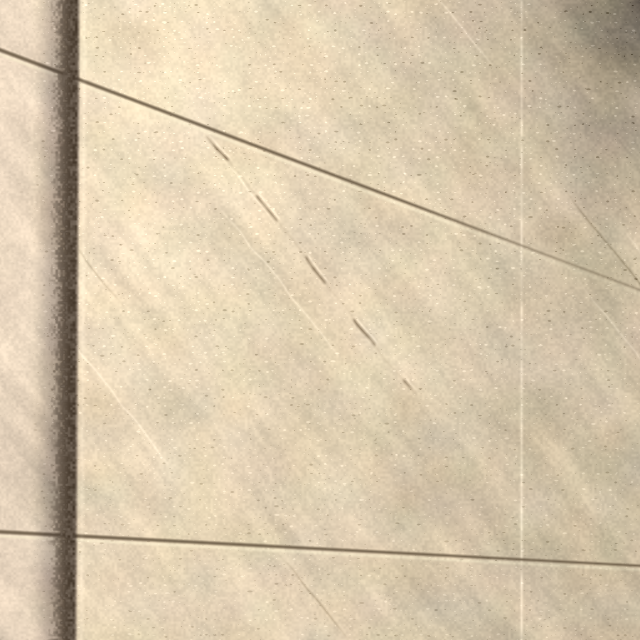
Give the GLSL for this texture, as a Shadertoy shader.

```glsl
// Sandstone wall panels: two fanning course lines, a deep shadowed joint and a faint seam.
#define CREAM vec3(0.94, 0.87, 0.75)
#define BLUSH vec3(0.95, 0.87, 0.78)
#define GROOVE vec3(0.40, 0.34, 0.26)
#define SHADOW vec3(0.33, 0.28, 0.23)
#define HIGHLIGHT vec3(1.0, 0.95, 0.82)
#define COURSES 2
#define SCARS 9
#define JOINT_X 0.119
#define SEAM_X 0.815
#define SPECK_CELLS 75.0
#define GRAIN_CELLS 260.0
#define GRAIN 0.07

float hash(vec2 p) {
    vec3 q = fract(p.xyx * 0.1031);
    q += dot(q, q.yzx + 33.33);
    return fract((q.x + q.y) * q.z);
}

float noise(vec2 p) {
    vec2 i = floor(p), f = fract(p);
    f = f * f * (3.0 - 2.0 * f);
    return mix(mix(hash(i), hash(i + vec2(1, 0)), f.x),
               mix(hash(i + vec2(0, 1)), hash(i + vec2(1, 1)), f.x), f.y);
}

float fbm(vec2 p) {
    float sum = 0.0, amp = 0.5;
    for (int i = 0; i < 4; i++) {
        sum += amp * noise(p);
        p = p * 2.03 + 17.1;
        amp *= 0.5;
    }
    return sum;
}

// Coverage of a stripe around zero distance
float stripe(float d, float halfWidth, float soft) {
    return 1.0 - smoothstep(halfWidth - soft, halfWidth + soft, abs(d));
}

// Sparse chips: positive is a bright grain, negative a dark pit
float specks(vec2 uv) {
    vec2 p = uv * SPECK_CELLS;
    p.x += 0.5 * noise(p * 0.7);
    vec2 cell = floor(p);
    vec2 center = 0.3 + 0.4 * vec2(hash(cell + 3.7), hash(cell + 71.3));
    vec2 d = (fract(p) - center) * vec2(0.8, 1.3);
    float pick = hash(cell + 19.9);
    float size = 0.10 + 0.15 * hash(cell + 43.1);
    float shape = 1.0 - smoothstep(0.3 * size, size, length(d));
    return shape * (step(0.78, pick) - step(pick, 0.15));
}

void mainImage(out vec4 fragColor, in vec2 fragCoord) {
    vec2 uv = fragCoord / iResolution.xy;
    float px = 1.0 / iResolution.y;
    // Stone bedding runs down to the right
    float along = dot(uv, vec2(0.625, -0.781));
    float across = dot(uv, vec2(0.781, 0.625));
    float grain = noise(uv * GRAIN_CELLS) - 0.5;

    // Broad light, dark upper right corner, mottling and streaks
    float corner = length((1.0 - uv) * vec2(1.0, 0.75));
    float tone = 1.01 - 0.10 * smoothstep(0.2, 1.0, uv.x)
               - 0.06 * smoothstep(0.7, 0.1, uv.y) - 0.52 * exp(-8.0 * corner);
    tone += 0.13 * (fbm(uv * 14.0) - 0.47);
    tone += 0.15 * (fbm(vec2(along * 6.0, across * 42.0)) - 0.47);
    tone += GRAIN * grain + 0.03 * (noise(uv * 120.0) - 0.5);
    vec3 color = CREAM * tone;
    color.rb += 0.025 * (vec2(noise(uv * 22.0), noise(uv * 19.0 + 40.0)) - 0.5);

    // Chips, thinner toward the lower edge
    float chip = specks(uv) + 0.6 * specks(uv * 1.7 + 5.3);
    color += chip * (chip > 0.0 ? 0.12 : 0.17) * mix(0.6, 1.0, uv.y);

    // Short scars parallel to the bedding, dark or bright
    for (int i = 0; i < SCARS; i++) {
        float id = float(i);
        float lane = 0.3 + 0.9 * hash(vec2(id, 8.0));
        float start = -0.55 + 0.9 * hash(vec2(id, 23.0));
        float reach = 0.04 + 0.1 * hash(vec2(id, 51.0));
        float wobble = 0.004 * (noise(vec2(along * 30.0, id)) - 0.5);
        float scar = stripe(across - lane - wobble, 0.0012, 0.0012 + px)
                   * stripe(along - start, reach, 0.04);
        color += scar * (mod(id, 3.0) < 1.0 ? -0.14 : 0.09);
    }

    // Long broken crack
    float crackOffset = across - 0.7455 - 0.005 * (noise(vec2(along * 28.0, 4.0)) - 0.5);
    float dash = smoothstep(0.52, 0.72, 0.5 + 0.5 * cos(6.2832 * (along + 0.02) / 0.123));
    float crack = stripe(crackOffset, 0.0018, 0.0015 + px) * stripe(along + 0.155, 0.25, 0.02);
    crack *= (0.15 + 0.85 * dash) * (0.6 + 0.8 * noise(uv * 90.0));
    color = mix(color, GROOVE * 1.25, clamp(crack * 0.7, 0.0, 1.0));
    color += 0.07 * stripe(crackOffset - 0.005, 0.0015, 0.002) * dash * stripe(along + 0.155, 0.25, 0.02);

    // Pale vertical seam
    float seam = stripe(uv.x - SEAM_X, 0.0015, 0.0015 + px);
    color += seam * 0.13 * (0.3 + noise(vec2(3.0, uv.y * 45.0)));

    // Left panel is rosier
    color = mix(color, BLUSH * (tone - 0.02), 0.8 * (1.0 - smoothstep(0.04, 0.08, uv.x)));

    // Course lines fan out with height; a lit lip sits below each
    for (int i = 0; i < COURSES; i++) {
        float k = float(i);
        float slope = -0.053 - 0.322 * k;
        float d = (uv.y - 0.169 - 0.753 * k - slope * uv.x) / sqrt(1.0 + slope * slope);
        float fade = 1.0 - 0.55 * k * smoothstep(0.6, 0.9, uv.x);
        float halfWidth = mix(0.0028, 0.0017, uv.x);
        color = mix(color, HIGHLIGHT * min(tone + 0.05, 1.0), 0.7 * fade * stripe(d + 0.0065, 0.002, 0.003));
        color = mix(color, GROOVE, 0.85 * fade * stripe(d, halfWidth, 0.001 + px));
    }

    // Deep joint: grainy soft left side, crisp right edge with a pale rim
    float jointD = uv.x - JOINT_X - 0.005 * uv.y;
    float haze = smoothstep(-0.075, -0.04, jointD) * (1.0 - smoothstep(-0.004, 0.004, jointD));
    color = mix(color, color * vec3(0.80, 0.79, 0.82), haze);
    float core = smoothstep(-0.046, -0.016, jointD + 0.018 * grain)
               * (1.0 - smoothstep(-0.005, 0.003, jointD));
    color = mix(color, SHADOW + 0.18 * grain, core * 0.95);
    color += 0.05 * stripe(jointD - 0.008, 0.003, 0.004);

    fragColor = vec4(clamp(color, 0.0, 1.0), 1.0);
}
```
